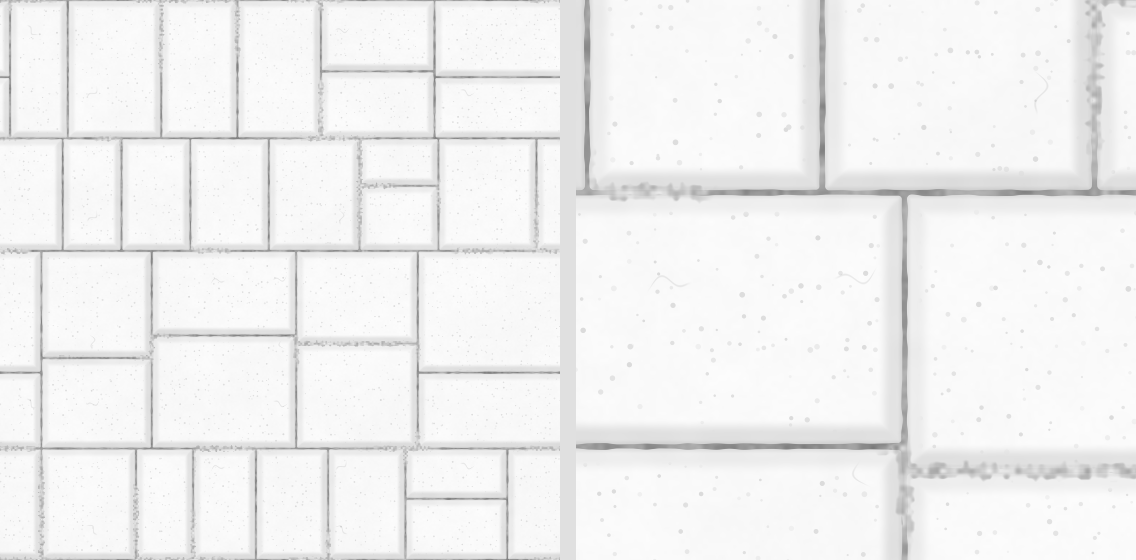
Left, the full canvas; right, a detail of the centre.
Write a WebGL 1 fragment shader that draws this texture.

```glsl
precision highp float;
uniform vec2 u_resolution;

#define JOINT 0.0016
#define CORNER 0.004
#define BEVEL 0.0125
#define BEVEL_TONES vec4(0.925, 0.925, 0.885, 0.875)
#define FACE_TONE 0.977
#define SPECK_TONE 0.80
#define JOINT_DARK 0.47
#define JOINT_LIGHT 0.76
#define WEAR 0.60
#define NONE 9.0

float hash(vec2 p) {
  return fract(sin(dot(p, vec2(127.1, 311.7))) * 43758.545);
}

// Value noise that wraps after "period" lattice steps
float noise(vec2 uv, float period) {
  vec2 p = uv * period, i = floor(p), f = fract(p);
  f = f * f * (3.0 - 2.0 * f);
  vec2 a = mod(i, period), b = mod(i + 1.0, period);
  return mix(mix(hash(a), hash(vec2(b.x, a.y)), f.x),
             mix(hash(vec2(a.x, b.y)), hash(b), f.x), f.y);
}

// column = left joint, right joint, split as a share of the row height
void scanJoints(vec4 joints, vec4 splits, float x, inout vec3 column) {
  for (int i = 0; i < 4; i++) {
    if (joints[i] <= x) column.xz = vec2(joints[i], splits[i]);
    else column.y = min(column.y, joints[i]);
  }
}

// Bounds of the tile around p as left, top, right, bottom; x is wrapped
vec4 findTile(inout vec2 p) {
  vec2 row = vec2(0.0, 0.247);
  vec4 jointsA = vec4(0.018, 0.121, 0.288, 0.424), splitsA = vec4(0.0);
  vec4 jointsB = vec4(0.573, 0.776, NONE, NONE), splitsB = vec4(0.516, 0.558, 0.0, 0.0);
  if (p.y > 0.801) {
    row = vec2(0.801, 1.0);
    jointsA = vec4(0.074, 0.243, 0.345, 0.457);
    jointsB = vec4(0.586, 0.724, 0.906, NONE);
    splitsB = vec4(0.0, 0.451, 0.0, 0.0);
  } else if (p.y > 0.448) {
    row = vec2(0.448, 0.801);
    jointsA = vec4(0.074, 0.271, 0.529, 0.746);
    splitsA = vec4(0.542, 0.428, 0.469, 0.616);
    jointsB = vec4(NONE);
  } else if (p.y > 0.247) {
    row = vec2(0.247, 0.448);
    jointsA = vec4(0.112, 0.217, 0.340, 0.480);
    jointsB = vec4(0.642, 0.783, 0.958, NONE);
    splitsB = vec4(0.422, 0.0, 0.0, 0.0);
  }
  p.x = jointsA.x + fract(p.x - jointsA.x);
  vec3 column = vec3(jointsA.x, jointsA.x + 1.0, 0.0);
  scanJoints(jointsA, splitsA, p.x, column);
  scanJoints(jointsB, splitsB, p.x, column);
  float split = mix(row.x, row.y, column.z);
  if (p.y < split) row.y = split;
  else row.x = split;
  return vec4(column.x, row.x, column.y, row.y);
}

// Scattered round flecks, one at most per grid cell
float specks(vec2 uv, float count, float share, float pixel) {
  vec2 cell = floor(uv * count);
  vec2 center = 0.25 + 0.5 * vec2(hash(cell + 3.1), hash(cell + 7.7));
  float radius = mix(0.0006, 0.0017, hash(cell + 11.3));
  float dist = length(fract(uv * count) - center) / count;
  float dotMask = 1.0 - smoothstep(radius - 0.6 * pixel, radius + 0.6 * pixel, dist);
  return dotMask * step(hash(cell + 17.9), share) * mix(0.25, 0.9, hash(cell + 23.5));
}

// Sparse short curved hairlines
float scratches(vec2 uv, float count, float pixel) {
  vec2 cell = floor(uv * count);
  vec2 q = (fract(uv * count) - 0.5) / count;
  float angle = 6.283 * hash(cell + 31.0);
  q = mat2(cos(angle), sin(angle), -sin(angle), cos(angle)) * q;
  float line = abs(q.y - 25.0 * q.x * q.x + 0.003 * sin(q.x * 300.0));
  float ends = 1.0 - smoothstep(0.008, 0.014, abs(q.x));
  return (1.0 - smoothstep(0.0, 0.0005 + pixel, line)) * ends * step(hash(cell + 41.0), 0.2);
}

void main() {
  vec2 uv = gl_FragCoord.xy / u_resolution;
  float pixel = 1.0 / min(u_resolution.x, u_resolution.y);
  vec2 p = vec2(uv.x, 1.0 - uv.y);
  vec4 tile = findTile(p);

  // Distance inward from the rounded tile outline
  vec4 sides = vec4(p - tile.xy, tile.zw - p);
  vec2 q = CORNER - min(sides.xy, sides.zw);
  float edge = CORNER - length(max(q, 0.0)) - min(max(q.x, q.y), 0.0);
  float grain = noise(uv, 290.0);
  float rough = edge + (noise(uv, 120.0) - 0.5) * 0.0011;

  // Face with mottling, flecks and hairlines
  float mottle = 0.6 * noise(uv, 14.0) + 0.4 * noise(uv, 70.0);
  float tone = FACE_TONE + (mottle - 0.5) * 0.022 + (grain - 0.5) * 0.008;
  float flecks = max(specks(uv, 64.0, 0.35, pixel), specks(uv + 0.37, 115.0, 0.22, pixel));
  tone = mix(tone, SPECK_TONE, 0.75 * flecks);
  tone -= 0.07 * scratches(uv, 9.0, pixel);

  // Mitred bevel, one tone per side
  vec4 weight = exp((min(min(sides.x, sides.y), min(sides.z, sides.w)) - sides) / 0.0008);
  float bevelTone = dot(weight, BEVEL_TONES) / dot(weight, vec4(1.0));
  bevelTone += (mottle - 0.5) * 0.04 - 0.05 * (1.0 - smoothstep(JOINT, 0.0045, edge));
  tone = mix(bevelTone, tone, smoothstep(BEVEL - 0.005, BEVEL + 0.004, edge));

  // Joint, then crumbled mortar over worn stretches
  float jointTone = mix(JOINT_DARK, JOINT_LIGHT, noise(uv + 0.21, 85.0) * 0.7 + grain * 0.3);
  tone = mix(jointTone, tone, smoothstep(JOINT - 0.6 * pixel, JOINT + 0.6 * pixel, rough));
  float worn = smoothstep(WEAR, WEAR + 0.15, noise(uv + 0.53, 11.0));
  float crumbs = 1.0 - smoothstep(0.0025, 0.005, edge + (grain - 0.5) * 0.005);
  tone = mix(tone, mix(0.66, 0.97, grain), 0.85 * worn * crumbs);

  gl_FragColor = vec4(vec3(tone), 1.0);
}
```
